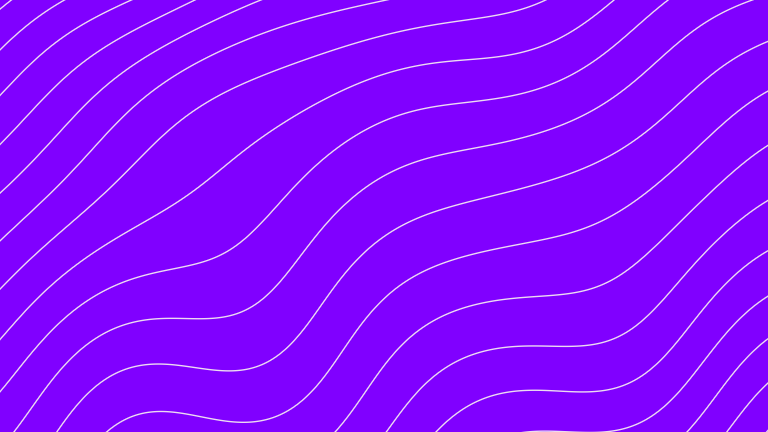
Write a WebGL 2 fragment shader that draws this background.

```glsl
#version 300 es
precision highp float;
// Thin pale contour lines sweeping diagonally over flat violet.
// A tilted plane is bent by a broad hill, a sinking corner and layered
// sines; its integer levels are then drawn as lines of constant width.

#define GROUND vec3(0.50, 0.00, 1.00)
#define LINE vec3(0.93, 0.86, 0.95)
#define LINE_WIDTH 0.0032       // in canvas heights
#define TILT vec2(5.51, 10.0)   // levels per canvas height, right and down
#define HILL_HEIGHT 2.0
#define CORNER_DROP 1.5
#define WAVE_LENGTH 0.81
#define RIPPLE 0.06

uniform vec2 u_resolution;
out vec4 fragColor;

const float TAU = 6.28318;

// Broad bump that opens a wide gap below its crest.
float hill(vec2 p) {
    vec2 d = (p - vec2(0.515, 0.17)) / vec2(0.38, 0.33);
    return HILL_HEIGHT * exp(-dot(d, d));
}

// Long S-bends, stronger towards the bottom.
float bends(vec2 p) {
    float phase = TAU * (p.x - 0.89 - 0.2 * p.y) / WAVE_LENGTH;
    return (0.2 + 0.45 * p.y) * cos(phase);
}

// Small irregularities from two crossing sines.
float ripples(vec2 p) {
    float a = sin(13.0 * p.x + 5.0 * p.y + 1.2 * sin(4.0 * p.y));
    float b = sin(9.0 * p.y - 8.0 * p.x + 2.0);
    return RIPPLE * (a + b);
}

// Height field; p is in canvas heights from the top left.
float elevation(vec2 p) {
    float corner = smoothstep(0.85, 1.75, 0.5625 * p.x + p.y);
    return dot(p, TILT) - 2.7 + hill(p) - CORNER_DROP * corner
         + bends(p) + ripples(p);
}

void main() {
    vec2 p = gl_FragCoord.xy / u_resolution.y;
    p.y = 1.0 - p.y;

    // Distance to the nearest level, from the slope of the field.
    float level = elevation(p);
    vec2 e = vec2(0.001, 0.0);
    vec2 slope = vec2(elevation(p + e.xy) - elevation(p - e.xy),
                      elevation(p + e.yx) - elevation(p - e.yx)) / (2.0 * e.x);
    float dist = abs(level - round(level)) / max(length(slope), 0.5);

    // Edge softened over one pixel.
    float coverage = clamp(0.5 + (0.5 * LINE_WIDTH - dist) * u_resolution.y, 0.0, 1.0);
    fragColor = vec4(mix(GROUND, LINE, coverage), 1.0);
}
```
